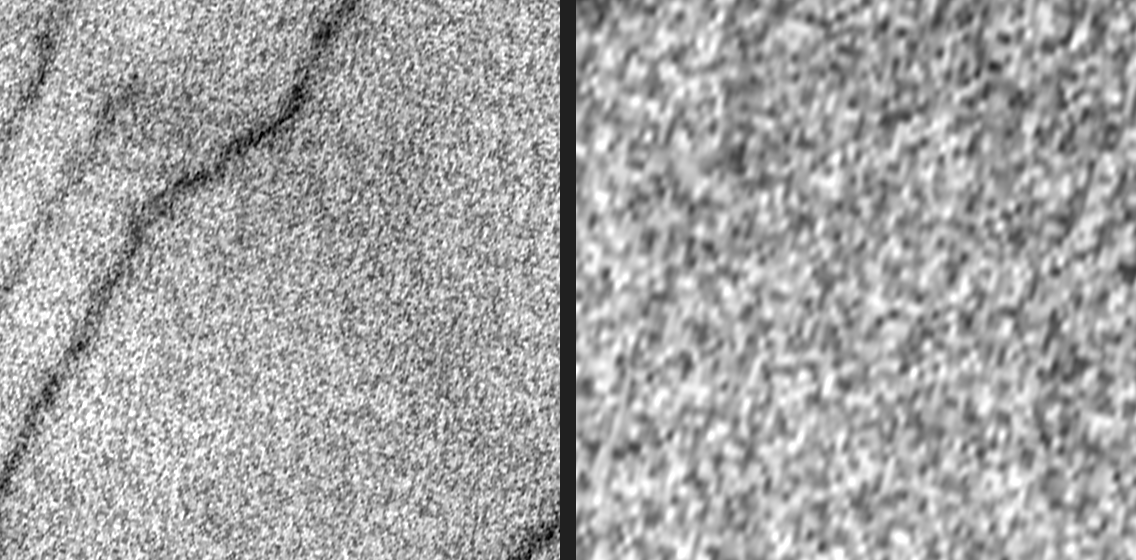
Left, the full canvas; right, a detail of the centre.
Reproduce this texture procedurally as a WebGL 1 fragment shader.

```glsl
precision highp float;
// Grainy grey surface crossed by dark diagonal creases.
// Soft blobs and creases (curves x = f(y), bent by noise) set the tone;
// two layers of slanted value noise add the fine grain.
uniform vec2 u_resolution;

float hash(vec2 p) {
  return fract(sin(dot(p, vec2(127.1, 311.7))) * 43758.5453);
}

float noise(vec2 p) {
  vec2 i = floor(p), f = fract(p);
  f = f * f * (3.0 - 2.0 * f);
  return mix(mix(hash(i), hash(i + vec2(1.0, 0.0)), f.x),
             mix(hash(i + vec2(0.0, 1.0)), hash(i + 1.0), f.x), f.y);
}

float fbm(vec2 p) {
  float sum = 0.0, amp = 0.5;
  for (int i = 0; i < 4; i++) {
    sum += amp * noise(p);
    p = p * 2.03 + 17.3;
    amp *= 0.5;
  }
  return sum / 0.9375;
}

vec2 rotate(vec2 p, float a) {
  float c = cos(a), s = sin(a);
  return vec2(c * p.x + s * p.y, c * p.y - s * p.x);
}

// Soft round spot of radius r
float blob(vec2 p, vec2 center, vec2 r) {
  vec2 d = (p - center) / r;
  return exp(-dot(d, d));
}

// Soft line around signed distance d
float crease(float d, float width) {
  return exp(-d * d / (width * width));
}

// Horizontal position of the long S-shaped crease
float mainCurve(float y) {
  return 0.02 + 0.54 * (y - 0.17) + 0.15 * smoothstep(0.61, 0.80, y);
}

// Signed distance to a straight crease x = x0 + slope * (y - y0)
float lineDistance(vec2 p, vec2 start, float slope) {
  return (p.x - start.x - slope * (p.y - start.y)) / sqrt(1.0 + slope * slope);
}

float creaseShade(vec2 p) {
  // Ragged edges and uneven depth
  vec2 q = p + 0.035 * (vec2(fbm(p * 13.0), fbm(p * 13.0 + 40.0)) - 0.5);
  float depth = 0.6 + 0.8 * fbm(p * 16.0 + 9.0);

  float slope = (mainCurve(q.y + 0.01) - mainCurve(q.y - 0.01)) / 0.02;
  float d = (q.x - mainCurve(q.y)) / sqrt(1.0 + slope * slope);
  float shade = 0.25 * crease(d, 0.017) + 0.08 * crease(d, 0.04);

  // Grey slope on the lower right side of the main crease
  shade += 0.07 * smoothstep(-0.01, 0.02, d) * exp(-max(d, 0.0) / 0.12)
         * smoothstep(0.35, 0.6, p.y);

  float side = lineDistance(q, vec2(0.026, 0.518), 0.63);
  shade += (0.18 * crease(side, 0.018) + 0.06 * crease(side, 0.04))
         * (1.0 - smoothstep(0.82, 0.93, p.y));
  float upper = lineDistance(q, vec2(0.0, 0.72), 0.46);
  shade += 0.22 * crease(upper, 0.018);
  float corner = lineDistance(q, vec2(0.925, 0.0), 1.07);
  shade += 0.38 * crease(corner, 0.022) * smoothstep(0.7, 0.85, p.x);
  return shade * depth;
}

float baseTone(vec2 p) {
  float tone = 0.665 + 0.10 * (1.0 - smoothstep(0.0, 0.55, p.x));
  tone += 0.06 * blob(p, vec2(0.25, 0.28), vec2(0.22, 0.2));
  tone += 0.06 * blob(p, vec2(0.02, 0.62), vec2(0.1, 0.2));
  tone += 0.04 * blob(p, vec2(0.88, 0.48), vec2(0.08, 0.1));
  tone -= 0.06 * blob(p, vec2(0.67, 0.62), vec2(0.14, 0.25));
  tone -= 0.14 * blob(p, vec2(0.30, 0.79), vec2(0.11, 0.08));
  tone -= 0.13 * blob(p, vec2(0.03, 0.94), vec2(0.07, 0.08));
  tone -= 0.09 * blob(p, vec2(0.0, 0.04), vec2(0.12, 0.14));
  tone -= 0.06 * blob(p, vec2(0.92, 0.15), vec2(0.2, 0.18));
  // Steep faint streaks near the top, then broad mottling
  float streaks = noise(rotate(p, -0.3) * vec2(20.0, 5.0)) - 0.5;
  tone += 0.14 * streaks * smoothstep(0.65, 1.0, p.y) * smoothstep(0.65, 0.4, p.x);
  return tone + 0.16 * (fbm(rotate(p, -0.5) * vec2(11.0, 7.0) + 3.0) - 0.5);
}

float grain(vec2 p) {
  float coarse = noise(rotate(p, -0.48) * vec2(190.0, 120.0));
  float fine = noise(rotate(p, -0.25) * vec2(250.0, 165.0) + 71.0);
  return 0.48 * (coarse - 0.5) + 0.46 * (fine - 0.5);
}

void main() {
  vec2 p = gl_FragCoord.xy / u_resolution;
  float grey = baseTone(p) - creaseShade(p) + grain(p);
  gl_FragColor = vec4(vec3(clamp(grey, 0.0, 1.0)), 1.0);
}
```
